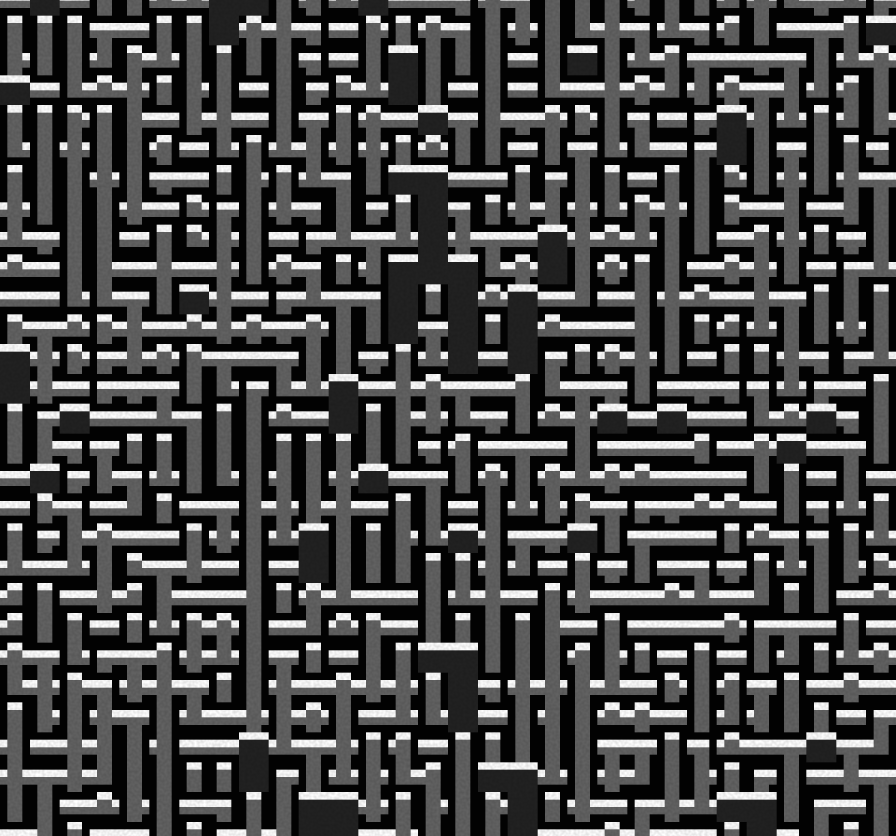
Reproduce this pattern procedurally as a Shadertoy shader.

```glsl
float hash(vec2 p) {
    vec3 q = fract(p.xyx * 0.1031);
    q += dot(q, q.yzx + 33.33);
    return fract((q.x + q.y) * q.z);
}

vec2 gradient(vec2 lattice) {
    float angle = 6.2832 * hash(lattice + 7.0);
    return vec2(cos(angle), sin(angle));
}

float gradientNoise(vec2 p) {
    vec2 i = floor(p), f = fract(p), e = vec2(1, 0);
    vec2 u = f * f * f * (f * (f * 6.0 - 15.0) + 10.0);
    return mix(mix(dot(gradient(i), f), dot(gradient(i + e), f - e), u.x),
               mix(dot(gradient(i + e.yx), f - e.yx), dot(gradient(i + 1.0), f - 1.0), u.x), u.y);
}

// Dark rooms grow downward, and now and then sideways, from sparse seeds
bool isRoom(vec2 cell) {
    float chance = 0.034;
    for (int k = 0; k < 4; k++) {
        if (hash(cell + vec2(61, 23 + k)) < chance) return true;
        chance *= 0.5;
    }
    return hash(cell + vec2(62, 23)) < 0.007;
}

// Open arms of a cell: up, down, left, right
vec4 arms(vec2 cell) {
    float kind = hash(cell + vec2(113, 171)), pick = hash(cell + vec2(237, 91));
    if (kind < 0.13) return vec4(1);                                                // cross
    if (kind < 0.40) return vec4(notEqual(ivec4(0, 1, 2, 3), ivec4(pick * 4.0)));   // tee
    if (kind < 0.53) {                                                              // corner
        float up = step(0.5, pick), left = step(0.5, fract(pick * 2.0));
        return vec4(up, 1.0 - up, left, 1.0 - left);
    }
    return kind < 0.83 ? vec4(1, 1, 0, 0) : vec4(0, 0, 1, 1);                       // straight
}

bool isWall(vec2 p) {
    vec2 cell = floor(p), f = p - cell - 0.5;
    if (isRoom(cell)) return false;
    bool midX = abs(f.x) < 0.25, midY = abs(f.y) < 0.25;
    if (midX && midY) return true;
    vec4 open = arms(cell);
    if (midX) return (f.y > 0.0 ? open.x : open.y) > 0.5;
    if (midY) return (f.x < 0.0 ? open.z : open.w) > 0.5;
    return false;
}

// Lit ledge wherever the quarter cell above is free
float shade(vec2 p) {
    float floorTone = 0.008, roomTone = 0.125, wallTone = 0.365, ledgeTone = 0.945;
    vec2 cell = floor(p);
    if (isRoom(cell))
        return fract(p.y) > 0.75 && !isRoom(cell + vec2(0, 1)) ? ledgeTone : roomTone;
    if (!isWall(p)) return floorTone;
    return isWall(p + vec2(0, 0.25)) ? wallTone : ledgeTone;
}

void mainImage(out vec4 fragColor, in vec2 fragCoord) {
    // Supersampled maze, 30 cells across
    float tone = 0.0;
    for (int k = 0; k < 9; k++) {
        vec2 jitter = (vec2(k % 3, k / 3) - 1.0) / 3.0;
        vec2 p = (fragCoord + jitter) / iResolution.x * 30.0;
        tone += shade(p + vec2(0, 0.53)) / 9.0;
    }

    // Fine stone grain
    float grain = gradientNoise(fragCoord / iResolution.x * 300.0);
    tone *= 1.0 + 0.11 * grain;
    fragColor = vec4(vec3(clamp(tone, 0.0, 1.0)), 1.0);
}
```
